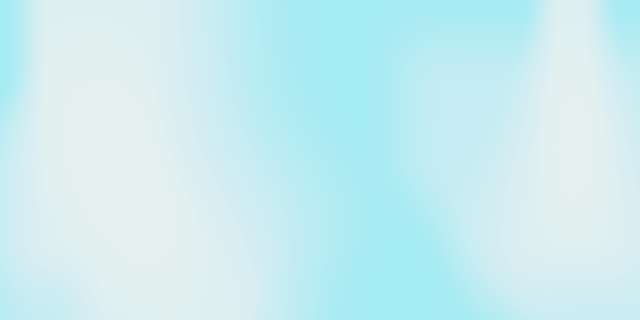
This background is drawn by a Shadertoy shader. Its source:

```glsl
#define CYAN vec3(0.645, 0.920, 0.952)
#define PALE_BLUE vec3(0.850, 0.932, 0.950)
#define WARM_WHITE vec3(0.900, 0.944, 0.938)
#define PALE_LEVEL 0.82
#define HALO_LEVEL 0.50
#define WISP_SCALE vec2(14.0, 3.0)
#define WISP_AMOUNT 0.035

float hash(vec2 p) {
    vec3 q = fract(p.xyx * 0.1031);
    q += dot(q, q.yzx + 33.33);
    return fract((q.x + q.y) * q.z);
}

float valueNoise(vec2 p) {
    vec2 cell = floor(p), f = fract(p);
    f = f * f * (3.0 - 2.0 * f);
    return mix(mix(hash(cell), hash(cell + vec2(1, 0)), f.x),
               mix(hash(cell + vec2(0, 1)), hash(cell + vec2(1, 1)), f.x), f.y);
}

// Soft step centred on an edge
float softEdge(float center, float halfWidth, float x) {
    return smoothstep(center - halfWidth, center + halfWidth, x);
}

float glow(vec2 p, vec2 radius) {
    p /= radius;
    return exp(-dot(p, p));
}

// Broad veil on the left, with a long fade towards the middle
float leftVeil(vec2 p) {
    float lower = 1.0 - smoothstep(0.4, 0.8, p.y);
    float rise = softEdge(0.04 - 0.055 * lower, 0.035 + 0.055 * lower, p.x);
    float bulge = (p.y - 0.38) / 0.24;
    float fadeStart = mix(0.36, 0.22, smoothstep(0.0, 0.6, p.y));
    float fadeEnd = 0.50 + 0.07 * (1.0 - p.y) + 0.10 * exp(-bulge * bulge);
    float fade = 1.0 - smoothstep(fadeStart, fadeEnd, p.x);

    // Bright heart, shaded lower corner and a crease at the foot
    float heart = glow(vec2(p.x - 0.19 + 0.15 * (p.y - 0.45), p.y - 0.45),
                       vec2(0.12, 0.48));
    float foot = 1.0 - smoothstep(0.0, 0.26, p.y);
    float corner = foot * (1.0 - softEdge(0.13 - 0.12 * p.y, 0.05, p.x));
    float crease = foot * softEdge(0.40 + 0.12 * p.y, 0.02, p.x);
    return rise * fade * (0.87 + 0.13 * heart)
         * (1.0 - 0.42 * corner) * (1.0 - 0.15 * crease);
}

// Narrow beam on the right, wrapped in a wider halo
float rightVeil(vec2 p) {
    float lower = 1.0 - smoothstep(0.2, 1.0, p.y);
    float haloStart = 0.555 + 0.17 * pow(max(1.0 - 2.0 * p.y, 0.0), 1.2);
    float halo = HALO_LEVEL * smoothstep(haloStart, haloStart + 0.14, p.x)
               * (1.0 - smoothstep(0.72, 1.04, p.y));

    float beam = softEdge(0.845 - 0.09 * lower, 0.03 + 0.06 * lower, p.x)
               * (1.0 - softEdge(0.94 + 0.10 * lower, 0.03 + 0.06 * lower, p.x))
               * smoothstep(-0.10, 0.25, p.y);
    float heart = glow(p - vec2(0.92 - 0.04 * p.y, 0.55), vec2(0.07, 0.38));
    return mix(halo, 0.87 + 0.11 * heart, beam);
}

void mainImage(out vec4 fragColor, in vec2 fragCoord) {
    vec2 p = fragCoord / iResolution.xy;

    // Merge the two veils, then vary the light with faint wisps
    float light = 1.0 - (1.0 - leftVeil(p)) * (1.0 - rightVeil(p));
    float wisp = valueNoise((p + vec2(0.12 * p.y, 0.0)) * WISP_SCALE) - 0.5;
    light += WISP_AMOUNT * wisp * smoothstep(0.0, 0.4, light);

    vec3 color = mix(CYAN, PALE_BLUE, clamp(light / PALE_LEVEL, 0.0, 1.0));
    color = mix(color, WARM_WHITE, smoothstep(PALE_LEVEL, 1.0, light));
    fragColor = vec4(color, 1.0);
}
```
